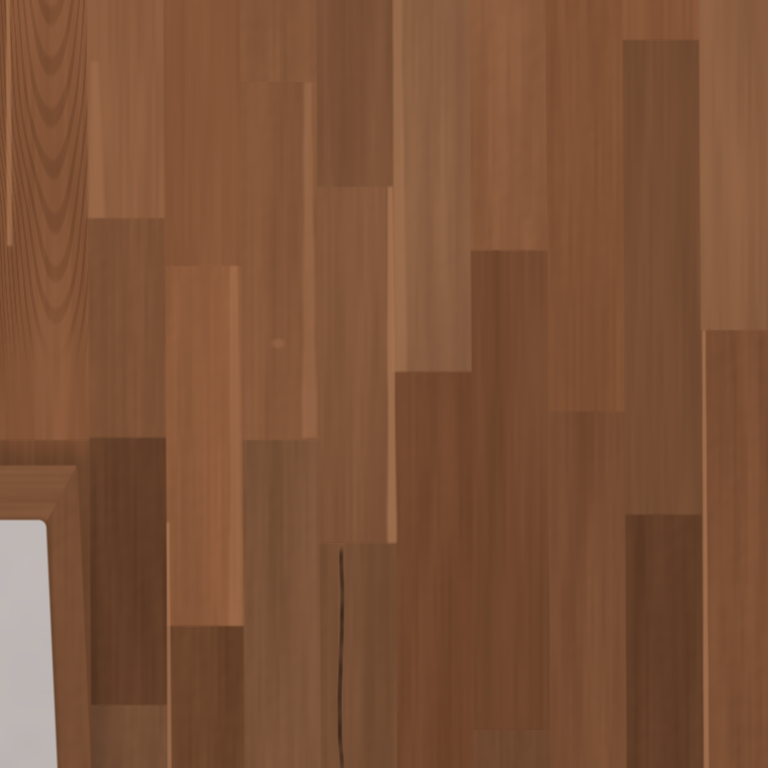
Reproduce this texture procedurally as a WebGL 2 fragment shader.

```glsl
#version 300 es
precision highp float;
uniform vec2 u_resolution;
out vec4 fragColor;

// Joint heights of each stave, top down; -1 where there is none
const vec3 JOINTS[10] = vec3[10](
  vec3(.427, -1, -1), vec3(.716, .430, .082), vec3(.654, .185, -1), vec3(.893, .427, -1),
  vec3(.757, .293, -1), vec3(.516, -1, -1), vec3(.674, .050, -1), vec3(.464, -1, -1),
  vec3(.948, .330, -1), vec3(.570, -1, -1));

// Lightness of the planks between those joints
const vec4 TONES[10] = vec4[10](
  vec4(.70, .42, 0, 0), vec4(.80, .56, .12, .45), vec4(.76, .80, .24, 0), vec4(.70, .70, .54, 0),
  vec4(.56, .64, .42, 0), vec4(.82, .34, 0, 0), vec4(.76, .38, .32, 0), vec4(.64, .48, 0, 0),
  vec4(.70, .42, .12, 0), vec4(.80, .54, 0, 0));

// Pale sapwood: stave position, half width, bottom, top
const vec4 SAPWOOD[8] = vec4[8](
  vec4(-.03, .03, .68, 1.1), vec4(1.10, .13, .716, .92), vec4(2.90, .10, .185, .654),
  vec4(3.88, .11, .43, .893), vec4(4.95, .06, .293, .757), vec4(5.06, .10, .516, 1.2),
  vec4(9.04, .03, -.1, .57), vec4(2.02, .02, -.1, .32));

float hash(vec2 p) {
  vec3 q = fract(p.xyx * .1031);
  q += dot(q, q.yzx + 33.33);
  return fract((q.x + q.y) * q.z);
}

float noise(vec2 p) {
  vec2 i = floor(p), f = fract(p);
  f = f * f * (3. - 2. * f);
  return mix(mix(hash(i), hash(i + vec2(1, 0)), f.x),
             mix(hash(i + vec2(0, 1)), hash(i + 1.), f.x), f.y);
}

// Long fibres, broad bands and faint slanted figure, centred on zero
float grain(vec2 p, float seed) {
  p += seed * vec2(3.7, 1.9);
  float bands = noise(vec2(p.x * 48. + noise(p * 5.) * 1.5, p.y * 2.5)) - .5;
  float fibres = noise(vec2(p.x * 210., p.y * 9.)) - .5;
  float figure = noise(vec2(p.x * 70. + p.y * 25., p.y * 75. - p.x * 60.)) - .5;
  return bands * .20 + fibres * .13 + figure * .08 * hash(vec2(seed, 5.));
}

vec3 woodColor(float tone, float redness) {
  vec3 wood = mix(vec3(.345, .215, .135), vec3(.575, .395, .275), tone);
  return wood * mix(vec3(.985, 1.02, 1.05), vec3(1.02, .97, .93), redness);
}

vec3 stave(float column, vec2 p, float u) {
  int i = int(clamp(column, 0., 9.));
  vec3 below = smoothstep(-.0025, .0025, JOINTS[i] - p.y);
  vec4 t = TONES[i];
  float tone = mix(mix(mix(t.x, t.y, below.x), t.z, below.y), t.w, below.z);
  float seed = column + 13. * dot(step(.5, below), vec3(1)) + 2.;
  tone += grain(p, seed) + .12 * (noise(p * vec2(9, 4) + seed) - .5);

  // Cathedral arches on the first stave
  if (i == 0) {
    float across = u - .55 + .12 * (noise(p * 7.) - .5);
    float arch = p.y - 1.1 * across * across + .025 * noise(p * vec2(30, 9));
    float ring = smoothstep(.45, .95, .5 + .5 * cos(arch * 95.));
    tone -= .20 * ring * smoothstep(.50, .62, p.y);
  }
  return woodColor(tone, hash(vec2(seed, 2.)));
}

vec3 floorColor(vec2 p) {
  float u = (p.x + .006 * (p.y - .5) - .0165) / .0996;
  float edge = floor(u + .5);
  vec3 color = mix(stave(edge - 1., p, u), stave(edge, p, u), smoothstep(-.02, .02, u - edge));

  for (int i = 0; i < 8; i++) {
    vec4 s = SAPWOOD[i];
    float rise = clamp((p.y - s.z) / (s.w - s.z), 0., 1.);
    float halfWidth = s.y * mix(1., .45, rise) * (.85 + .3 * noise(vec2(p.y * 25., s.x)));
    float mask = 1. - smoothstep(halfWidth * .5, halfWidth + .025, abs(u - s.x));
    mask *= smoothstep(-.003, .003, p.y - s.z) * (1. - smoothstep(-.003, .003, p.y - s.w));
    color = mix(color, vec3(.69, .49, .35), mask * clamp(.035 / s.y, .26, .6));
  }

  // Dark crack
  float crackX = .444 + .006 * (noise(vec2(p.y * 22., 3.)) - .5);
  float crack = 1. - smoothstep(.0008, .004, abs(p.x - crackX));
  color *= 1. - .5 * crack * (1. - smoothstep(.275, .292, p.y)) * (.5 + .5 * noise(p.yy * 40.));

  // Small pale knot
  float knot = length((p - vec2(.362, .553)) * vec2(1, 1.4));
  return mix(color, vec3(.64, .43, .32), .45 * (1. - smoothstep(.003, .013, knot)));
}

float boxDistance(vec2 p, vec2 corner, float radius) {
  vec2 d = p - corner + radius;
  return length(max(d, 0.)) + min(max(d.x, d.y), 0.) - radius;
}

void main() {
  vec2 p = gl_FragCoord.xy / u_resolution;
  vec3 color = floorColor(p);

  // Mitred wooden frame with its contact shadow
  vec2 leaned = p + vec2(.046 * (p.y - .36), 0);
  float frame = boxDistance(leaned, vec2(.102, .394), .004);
  color *= 1. - .13 * (1. - smoothstep(0., .035, frame));
  float side = smoothstep(-.002, .002, (leaned.x - .060) * 1.71 - (p.y - .323));
  float fibre = mix(grain(p.yx, 41.), grain(p, 43.), side);
  vec3 frameColor = woodColor(mix(.62, .46, side) + fibre, .5);
  color = mix(color, frameColor, 1. - smoothstep(-.002, .002, frame));

  // White panel inside the frame
  float panel = boxDistance(p + vec2(.046 * (p.y - .323), 0), vec2(.060, .323), .010);
  color *= 1. - .12 * (1. - smoothstep(0., .008, panel));
  vec3 white = vec3(.74, .71, .70) * (.98 + .08 * p.y + .015 * noise(p * 30.));
  color = mix(color, white, 1. - smoothstep(-.002, .002, panel));
  fragColor = vec4(color, 1);
}
```
